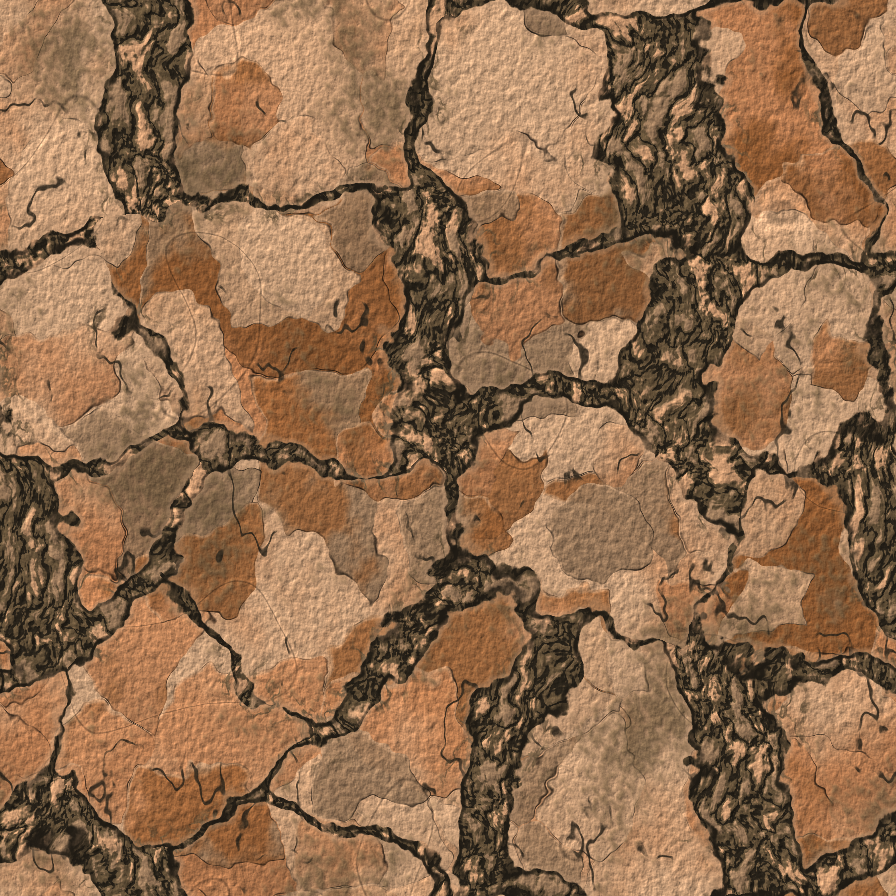
Give the GLSL for this texture, as a three.js fragment shader.

```glsl
// Tileable pine bark: peeling plates in tan and rust, split by dark flaky fissures.
#define PLATES 4.0
#define PLATE_WARP 0.085
#define FLAKE_WARP 0.08
#define THIN_FISSURE 0.022
#define WIDE_FISSURE 0.22
#define GRAIN 0.62
#define STAIN 0.7
#define SOFT 0.0011

varying vec2 vUv;

const vec3 PALE = vec3(0.77, 0.61, 0.47);
const vec3 SALMON = vec3(0.70, 0.47, 0.31);
const vec3 RUST = vec3(0.54, 0.34, 0.19);
const vec3 UMBER = vec3(0.56, 0.44, 0.33);
const vec3 MOSS = vec3(0.37, 0.30, 0.21);
const vec3 PITCH = vec3(0.16, 0.135, 0.10);
const vec2 LIGHT = vec2(-0.0012, 0.0014);

vec2 hash2(vec2 p) {
  vec3 q = fract(p.xyx * vec3(0.1031, 0.1030, 0.0973));
  q += dot(q, q.yzx + 33.33);
  return fract((q.xx + q.yz) * q.zy);
}

// Gradient noise that wraps after a whole number of lattice steps
float corner(vec2 cell, vec2 f, vec2 period, float seed) {
  return dot(hash2(mod(cell, period) + seed * 17.0) * 2.0 - 1.0, f);
}

float noise(vec2 p, vec2 period, float seed) {
  vec2 i = floor(p), f = p - i, e = vec2(1.0, 0.0);
  vec2 u = f * f * f * (f * (f * 6.0 - 15.0) + 10.0);
  return mix(
    mix(corner(i, f, period, seed), corner(i + e, f - e, period, seed), u.x),
    mix(corner(i + e.yx, f - e.yx, period, seed), corner(i + 1.0, f - 1.0, period, seed), u.x),
    u.y);
}

float fbm(vec2 uv, vec2 freq, float seed) {
  float sum = 0.0, amp = 1.0;
  for (int k = 0; k < 5; k++) {
    sum += amp * noise(uv * freq + seed * vec2(0.37, 0.71), freq, seed);
    freq *= 2.0;
    amp *= 0.52;
    seed += 1.0;
  }
  return sum;
}

float smoothMin(float a, float b, float k) {
  float h = max(k - abs(a - b), 0.0) / k;
  return min(a, b) - h * h * k * 0.25;
}

vec2 cellPoint(vec2 cell, float period, float seed) {
  return 0.5 + 0.82 * (hash2(mod(cell, period) + seed * 31.0) - 0.5);
}

float cellId(vec2 cell, float period, float seed) {
  return hash2(mod(cell, period) + seed * 31.0 + 7.0).x;
}

// Wrapping Voronoi: x = distance to the gap, y = cell id, zw = offset from the centre
vec4 cells(vec2 uv, float period, float seed, float thin, float wide) {
  vec2 p = uv * period, base = floor(p), home = base, toHome = vec2(8.0);
  for (int j = -1; j <= 1; j++) for (int i = -1; i <= 1; i++) {
    vec2 c = base + vec2(i, j);
    vec2 r = c + cellPoint(c, period, seed) - p;
    if (dot(r, r) < dot(toHome, toHome)) { toHome = r; home = c; }
  }
  float id = cellId(home, period, seed), edge = 2.0;
  for (int j = -2; j <= 2; j++) for (int i = -2; i <= 2; i++) {
    if (i == 0 && j == 0) continue;
    vec2 c = home + vec2(i, j);
    vec2 r = c + cellPoint(c, period, seed) - p;
    vec2 normal = normalize(r - toHome);
    float pair = fract((id + cellId(c, period, seed)) * 7.13);
    float gap = mix(thin, wide, smoothstep(0.35, 0.8, pair) * (0.2 + 0.8 * abs(normal.x)));
    edge = smoothMin(edge, dot(0.5 * (toHome + r), normal) - gap, 0.04);
  }
  return vec4(edge / period, id, -toHome);
}

vec3 barkTone(float t) {
  vec3 c = mix(PALE, SALMON, smoothstep(0.24, 0.50, t));
  c = mix(c, RUST, smoothstep(0.60, 0.68, t));
  return mix(c, UMBER, smoothstep(0.76, 0.82, t));
}

void main() {
  vec2 uv = vUv;
  vec2 warp = vec2(fbm(uv, vec2(5.0), 1.0), fbm(uv, vec2(5.0), 9.0));
  float mottle = fbm(uv, vec2(7.0, 6.0), 17.0);
  float speckle = fbm(uv, vec2(110.0, 90.0), 25.0);
  float grain = speckle - fbm(uv + LIGHT, vec2(110.0, 90.0), 25.0);
  float ragged = fbm(uv, vec2(30.0, 26.0), 33.0);

  // Plates and the fissures between them
  vec4 plate = cells(uv + PLATE_WARP * warp, PLATES, 3.0, THIN_FISSURE, WIDE_FISSURE);
  float depth = plate.x + 0.009 * ragged + 0.012 * mottle;

  // Thin flakes peeling off in layers, with lit rims and broken dark outlines
  vec3 surface = barkTone(plate.y * 0.75 + 0.25 * mottle);
  for (int i = 0; i < 3; i++) {
    float k = float(i), count = 5.0 + 3.0 * k;
    vec4 flake = cells(uv + FLAKE_WARP * warp.yx, count, 11.0 + k, 0.0, 0.0);
    float shown = step(0.5 + 0.13 * k, flake.y) * smoothstep(0.0, SOFT, flake.x);
    vec3 tone = barkTone(fract(flake.y * 9.7) + 0.25 * mottle) * (1.0 + 0.12 * flake.w);
    float lit = smoothstep(-0.2, 0.3, flake.w - flake.z);
    tone = mix(tone, PALE * 1.08, 0.6 * lit * (1.0 - smoothstep(0.002, 0.006, flake.x)));
    float outline = 1.0 - smoothstep(SOFT, 0.003, flake.x);
    tone *= 1.0 - outline * clamp(0.4 - 0.3 * lit + 1.4 * ragged, 0.0, 0.8);
    surface = mix(surface, tone, shown * 0.85);
  }

  // Sooty speckled stains, resin rings and hairline cracks
  float soot = fbm(uv, vec2(6.0, 5.0), 41.0);
  float stain = smoothstep(0.08, 0.6, soot + 0.6 * speckle + 0.2 * ragged);
  surface = mix(surface, MOSS, STAIN * stain);
  float ring = abs(noise(uv * 6.0 + 0.03 * mottle, vec2(6.0), 49.0) - 0.22);
  surface *= 1.0 + 0.1 * (1.0 - smoothstep(0.01, 0.03, ring)) - 0.3 * (1.0 - smoothstep(0.0, 0.008, ring));
  float hairline = 1.0 - smoothstep(0.006, 0.02, abs(fbm(uv, vec2(6.0, 4.0), 57.0)));
  surface = mix(surface, PITCH, 0.85 * hairline * smoothstep(0.0, 0.15, warp.x + 0.4 * ragged));

  // Scaly scabs near the plate edges, then sandy grain over all
  vec2 q = uv + 0.05 * warp.yx;
  float relief = fbm(q, vec2(34.0, 22.0), 65.0);
  float ridge = abs(relief);
  float slope = ridge - abs(fbm(q + LIGHT * 1.5, vec2(34.0, 22.0), 65.0));
  float scab = (1.0 - smoothstep(0.0, 0.035, depth)) * smoothstep(-0.05, 0.3, warp.y + 0.5 * ragged);
  surface = mix(surface, MOSS, scab * (1.0 - smoothstep(0.02, 0.12, ridge)));
  surface *= 1.0 + GRAIN * grain + 0.16 * speckle + 0.5 * scab * slope;
  surface = mix(surface, PALE, 0.35 * (1.0 - smoothstep(0.002, 0.009, depth)));

  // Flaky fissure floor: dark clefts between moss and tan scales
  float strata = 0.9 + 0.3 * sin(depth * 420.0 + 6.0 * mottle);
  float flaky = ridge * strata + 0.5 * slope + 0.06 * speckle;
  vec3 fissure = mix(PITCH, MOSS, smoothstep(0.02, 0.09, flaky));
  vec3 scale = mix(UMBER, mix(PALE, SALMON, 0.35), smoothstep(-0.1, 0.2, relief + mottle));
  fissure = mix(fissure, scale, smoothstep(0.15, 0.30, flaky + 0.12 * mottle));
  fissure *= 1.0 + 1.1 * slope + GRAIN * grain;
  float shadow = 1.0 - smoothstep(0.001, 0.0055, abs(depth + 0.0035));
  fissure = mix(fissure, PITCH * 0.75, shadow * clamp(0.65 + 1.2 * ragged, 0.1, 0.95));

  vec3 color = mix(fissure, surface, smoothstep(-SOFT, SOFT, depth));
  gl_FragColor = vec4(clamp(color, 0.0, 1.0), 1.0);
}
```
